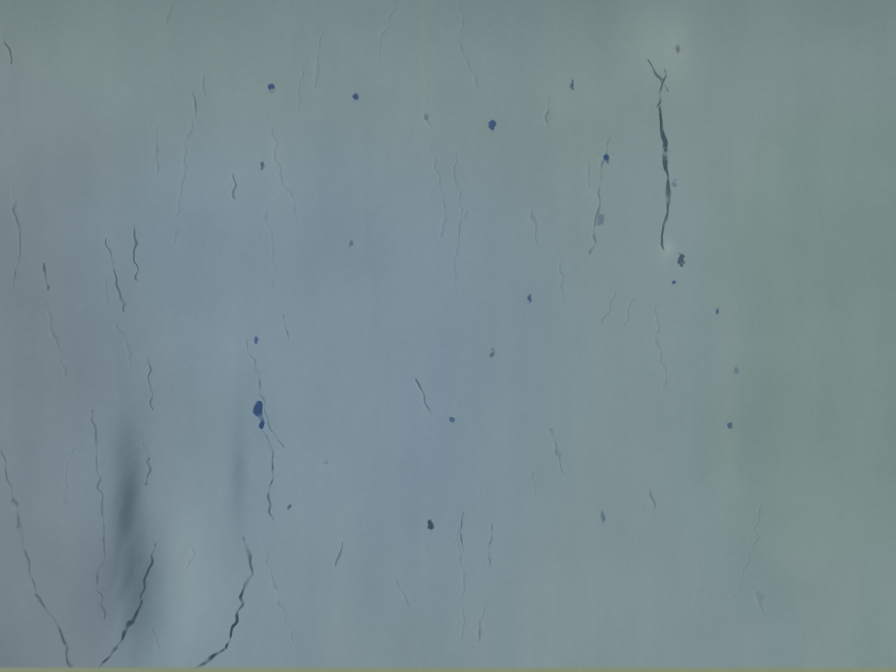
This texture is drawn by a WebGL 1 fragment shader. Its source:

```glsl
precision highp float;
uniform vec2 u_resolution;

float hash(vec2 p) {
  vec3 q = fract(vec3(p.xyx) * 0.1031);
  q += dot(q, q.yzx + 33.33);
  return fract((q.x + q.y) * q.z);
}

float noise(vec2 p) {
  vec2 i = floor(p), f = fract(p);
  f = f * f * (3.0 - 2.0 * f);
  return mix(mix(hash(i), hash(i + vec2(1.0, 0.0)), f.x),
             mix(hash(i + vec2(0.0, 1.0)), hash(i + 1.0), f.x), f.y);
}

float fbm(vec2 p) {
  float sum = 0.0, gain = 0.5;
  for (int i = 0; i < 4; i++) {
    sum += gain * noise(p);
    p = p * 2.03 + 17.1;
    gain *= 0.5;
  }
  return sum;
}

// Soft crack, thin at both ends and broken along its length
float crack(vec2 p, vec2 a, vec2 b, float width) {
  vec2 d = b - a;
  float t = clamp(dot(p - a, d) / dot(d, d), 0.0, 1.0);
  float grain = noise(p * 90.0 + a * 40.0);
  float w = width * (0.2 + grain) * (0.5 + 2.0 * t * (1.0 - t));
  float soft = 0.0016 + 0.5 / u_resolution.y;
  float line = 1.0 - smoothstep(w - 0.3 * soft, w + soft, length(p - a - d * t));
  return line * mix(0.3, 1.0, smoothstep(0.2, 0.65, grain));
}

float blob(vec2 p, vec2 center, vec2 size) {
  vec2 d = (p - center) / size;
  return exp(-dot(d, d));
}

// Background: violet grey at left, blue in the middle, green at right and top
vec3 paint(vec2 p) {
  vec2 q = p + 0.2 * (vec2(fbm(p * 3.0), fbm(p * 3.0 + 9.0)) - 0.47);
  vec3 col = mix(vec3(0.455, 0.505, 0.535), vec3(0.48, 0.56, 0.605), smoothstep(0.0, 0.4, q.x));
  col = mix(col, vec3(0.49, 0.562, 0.573), smoothstep(0.68, 0.95, q.x));
  col = mix(col, vec3(0.463, 0.55, 0.528), smoothstep(0.98, 1.26, q.x));
  col = mix(col, vec3(0.482, 0.55, 0.55), 0.85 * smoothstep(0.62, 0.92, q.y));
  col = mix(col, vec3(0.49, 0.56, 0.572), 0.7 * smoothstep(0.3, 0.05, q.y) * smoothstep(0.25, 0.6, q.x));
  col -= 0.04 * smoothstep(0.86, 1.08, p.y);
  float streaks = fbm(vec2(p.x * 24.0, p.y * 2.6)) - 0.47;
  col += streaks * vec3(0.035, 0.028, 0.015);
  return col + 0.035 * (fbm(p * 8.0) - 0.47);
}

void main() {
  vec2 p = gl_FragCoord.xy / u_resolution.y;
  vec3 col = paint(p);
  vec3 ink = vec3(0.2, 0.25, 0.29);
  vec3 blueInk = vec3(0.19, 0.28, 0.43);
  vec2 bent = p + vec2(0.016 * (noise(p * vec2(9.0, 16.0)) - 0.5)
                     + 0.009 * (noise(p * 80.0) - 0.5), 0.0);

  // Smoky folds and pale bulges around the large cracks
  float smoke = blob(p, vec2(0.19, 0.26), vec2(0.022, 0.1))
              + 0.9 * blob(p, vec2(0.2, 0.13), vec2(0.05, 0.09))
              + 0.5 * blob(p, vec2(0.355, 0.3), vec2(0.012, 0.08));
  col -= 0.16 * smoke * fbm(vec2(p.x * 32.0 - p.y * 9.0, p.y * 7.0));
  col += vec3(0.045, 0.045, 0.03) * (blob(p, vec2(0.28, 0.14), vec2(0.045, 0.12))
       + 0.8 * blob(p, vec2(0.99, 0.93), vec2(0.045, 0.06))
       + blob(p, vec2(0.992, 0.63), vec2(0.012, 0.012)));

  // Scattered hairlines, nearly vertical, some with a pale rim
  for (int i = 0; i < 54; i++) {
    float k = float(i) + 1.0;
    vec2 a = vec2(1.25 * hash(vec2(k, 3.0)), hash(vec2(k, 7.0)));
    a.x *= mix(1.0, 0.7, hash(vec2(k, 29.0)));
    float len = 0.03 + 0.16 * pow(hash(vec2(k, 11.0)), 2.0);
    vec2 b = a + len * vec2(0.6 * (hash(vec2(k, 13.0)) - 0.6), 1.0);
    float strength = 0.1 + 0.4 * pow(hash(vec2(k, 17.0)), 3.0);
    col += 0.012 * crack(bent + vec2(0.003, 0.0), a, b, 0.0014);
    col = mix(col, ink, strength * crack(bent, a, b, 0.0009));
  }

  // Large cracks: right, centre left and the lower left group
  float dark = 0.8 * crack(bent, vec2(0.983, 0.845), vec2(0.991, 0.627), 0.0014);
  dark = max(dark, 0.9 * crack(bent, vec2(0.983, 0.83), vec2(0.985, 0.745), 0.0034));
  dark = max(dark, 0.6 * crack(bent, vec2(0.967, 0.91), vec2(1.0, 0.865), 0.0012));
  dark = max(dark, 0.7 * crack(bent, vec2(0.996, 0.895), vec2(0.98, 0.842), 0.0016));
  dark = max(dark, 0.6 * crack(bent, vec2(0.391, 0.39), vec2(0.408, 0.227), 0.0011));
  dark = max(dark, 0.6 * crack(bent, vec2(0.362, 0.2), vec2(0.378, 0.145), 0.0014));
  dark = max(dark, crack(bent, vec2(0.378, 0.145), vec2(0.339, 0.036), 0.0021));
  dark = max(dark, crack(bent, vec2(0.339, 0.036), vec2(0.285, 0.003), 0.0021));
  dark = max(dark, 0.8 * crack(bent, vec2(0.227, 0.19), vec2(0.217, 0.105), 0.0015));
  dark = max(dark, crack(bent, vec2(0.217, 0.105), vec2(0.153, 0.0), 0.0024));
  dark = max(dark, 0.35 * crack(bent, vec2(0.0, 0.33), vec2(0.06, 0.115), 0.0013));
  dark = max(dark, 0.6 * crack(bent, vec2(0.06, 0.115), vec2(0.115, 0.0), 0.0014));
  dark = max(dark, 0.35 * crack(bent, vec2(0.139, 0.39), vec2(0.156, 0.08), 0.0011));
  col = mix(col, ink, 0.85 * dark);
  col = mix(col, blueInk, 0.9 * crack(bent, vec2(0.388, 0.4), vec2(0.394, 0.365), 0.0055));

  // Small ragged ink specks, mostly blue and slightly tall
  for (int i = 0; i < 24; i++) {
    float k = float(i) + 1.0;
    vec2 center = vec2(0.17 + 0.95 * hash(vec2(k, 41.0)), 0.15 + 0.8 * hash(vec2(k, 43.0)));
    float size = 0.002 + 0.0035 * pow(hash(vec2(k, 47.0)), 2.0);
    vec2 d = (p - center) * vec2(1.0, mix(0.4, 1.0, hash(vec2(k, 53.0))));
    float edge = length(d) + 0.005 * (noise(p * 210.0) - 0.5);
    float speck = 1.0 - smoothstep(size - 0.002, size + 0.002, edge);
    vec3 tint = mix(blueInk, ink, 0.8 * step(0.55, hash(vec2(k, 59.0))));
    col = mix(col, tint, speck * mix(0.25, 0.85, hash(vec2(k, 61.0))));
  }

  // Olive rim along the bottom and fine grain
  col = mix(col, vec3(0.52, 0.56, 0.46), 1.0 - smoothstep(0.004, 0.009, p.y));
  col += 0.009 * (noise(p * 240.0) - 0.5);
  gl_FragColor = vec4(col, 1.0);
}
```
